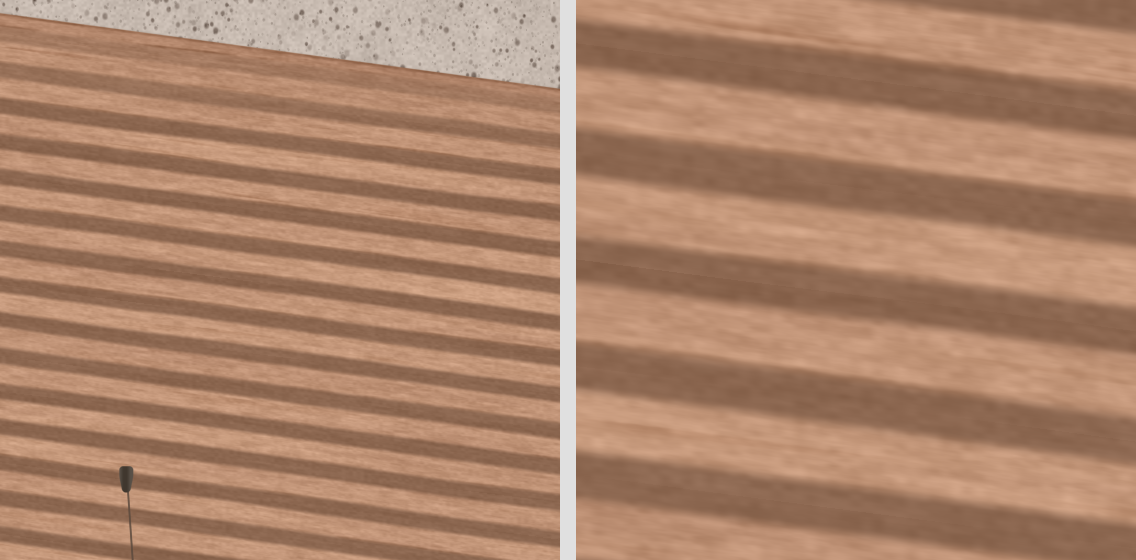
Left, the full canvas; right, a detail of the centre.
Reproduce this texture procedurally as a three.js fragment shader.

```glsl
// Slatted timber ceiling in slanting bands, below speckled concrete, with a small hanging-style microphone.
varying vec2 vUv;

float hash(vec2 p) {
  vec3 q = fract(vec3(p.xyx) * 0.1031);
  q += dot(q, q.yzx + 33.33);
  return fract((q.x + q.y) * q.z);
}

float noise(vec2 p) {
  vec2 i = floor(p), f = fract(p);
  f = f * f * (3.0 - 2.0 * f);
  return mix(mix(hash(i), hash(i + vec2(1.0, 0.0)), f.x),
             mix(hash(i + vec2(0.0, 1.0)), hash(i + 1.0), f.x), f.y);
}

float fbm(vec2 p) {
  float sum = 0.0, amp = 0.5;
  for (int i = 0; i < 4; i++) {
    sum += amp * noise(p);
    p = p * 2.03 + 17.3;
    amp *= 0.5;
  }
  return sum / 0.9375;
}

// Scattered round pits, one per cell, of varied size and strength
float pits(vec2 p, float density) {
  vec2 cell = floor(p);
  float mask = 0.0;
  for (int j = -1; j <= 1; j++) {
    for (int i = -1; i <= 1; i++) {
      vec2 c = cell + vec2(float(i), float(j));
      vec2 centre = c + vec2(hash(c + 3.1), hash(c + 8.7));
      float radius = mix(0.1, 0.34, hash(c + 21.4));
      float dist = length((p - centre) * vec2(1.0, 0.8));
      float present = step(hash(c + 40.2), density);
      mask = max(mask, present * hash(c + 5.9) * (1.0 - smoothstep(radius * 0.4, radius + 0.12, dist)));
    }
  }
  return mask;
}

vec3 concrete(vec2 p) {
  vec3 col = vec3(0.78, 0.73, 0.69);
  col += 0.07 * (fbm(p * vec2(14.0, 9.0)) - 0.5);
  col += 0.07 * (noise(p * 210.0) - 0.5);
  col -= vec3(0.30, 0.31, 0.31) * pits(p * 62.0, 0.4);
  col -= 0.13 * pits(p * 125.0 + 9.0, 0.45);
  return col;
}

vec3 timber(vec2 p) {
  // Depth below the top left corner, measured along the slanting slats
  float depth = (p.y - 0.126 * p.x) / (1.0 + 0.014 * p.x);
  depth += 0.003 * (noise(vec2(p.x * 5.0, depth * 20.0)) - 0.5);
  float row = (depth - 0.1888) / 0.0637;
  float slat = floor(row);
  float offset = abs(fract(row + 0.5) - 0.5);
  float groove = 1.0 - smoothstep(0.15, 0.29, offset);

  // Grooves fade out towards the upper edge
  float fade = smoothstep(-0.01, 0.19, depth + 0.04 * (fbm(vec2(p.x * 4.0, slat)) - 0.5));
  float open = groove * mix(0.2, 1.0, fade);

  // Long streaks, fine fibres and a tint for each slat
  float streak = fbm(vec2(p.x * 3.5 + slat * 5.7, depth * 85.0));
  float fibre = fbm(vec2(p.x * 32.0, depth * 190.0));
  float grit = noise(vec2(p.x * 150.0, depth * 240.0));
  float tint = hash(vec2(slat, 4.0));
  float patches = noise(vec2(p.x * 2.8 + slat * 3.1, slat * 7.3));

  vec3 lit = mix(vec3(0.67, 0.49, 0.39), vec3(0.81, 0.635, 0.515),
                 clamp(0.15 + 0.5 * streak + 0.3 * patches + 0.2 * tint, 0.0, 1.0));
  lit = mix(vec3(0.65, 0.475, 0.375), lit, mix(0.35, 1.0, fade));
  lit += 0.13 * (fibre - 0.5) + 0.045 * (grit - 0.5);
  lit -= vec3(0.09, 0.10, 0.10) * smoothstep(0.62, 0.82, streak) * patches;

  vec3 shade = mix(vec3(0.50, 0.36, 0.27), vec3(0.59, 0.44, 0.35), 0.25 + 0.5 * fibre);
  shade += 0.06 * (streak - 0.5) + 0.035 * (grit - 0.5);
  vec3 col = mix(lit, shade, open);

  // Dark hairline seams along parts of the groove edges
  float seam = exp(-pow((fract(row) - 0.77) / 0.035, 2.0));
  col -= 0.09 * seam * smoothstep(0.5, 0.8, noise(vec2(p.x * 6.0, slat * 3.7))) * (1.0 - 0.4 * fade);
  return col;
}

void main() {
  vec2 p = vec2(vUv.x, 1.0 - vUv.y);

  // Straight slanting edge between concrete and timber
  float edge = p.y - 0.0235 - 0.135 * p.x;
  vec3 col = mix(concrete(p), timber(p), smoothstep(-0.0015, 0.0015, edge));
  col -= 0.10 * exp(-pow((edge - 0.002) / 0.003, 2.0));

  // Microphone: tapered capsule on a thin stem
  vec2 m = p - vec2(0.2255, 0.856);
  float halfWidth = mix(0.0125, 0.0075, smoothstep(-0.01, 0.024, m.y));
  float head = length(max(abs(m) - vec2(halfWidth - 0.007, 0.0165), 0.0)) - 0.007;
  float stem = max(abs(m.x - 0.003 - 0.068 * (m.y - 0.02)) - 0.0016, 0.02 - m.y);
  vec3 metal = vec3(0.25, 0.215, 0.18) + 0.10 * smoothstep(0.002, 0.011, abs(m.x + 0.002));
  col = mix(col, vec3(0.36, 0.29, 0.24), 0.85 * (1.0 - smoothstep(-0.001, 0.0013, stem)));
  col = mix(col, metal, 1.0 - smoothstep(-0.0015, 0.0015, head));

  gl_FragColor = vec4(clamp(col, 0.0, 1.0), 1.0);
}
```
